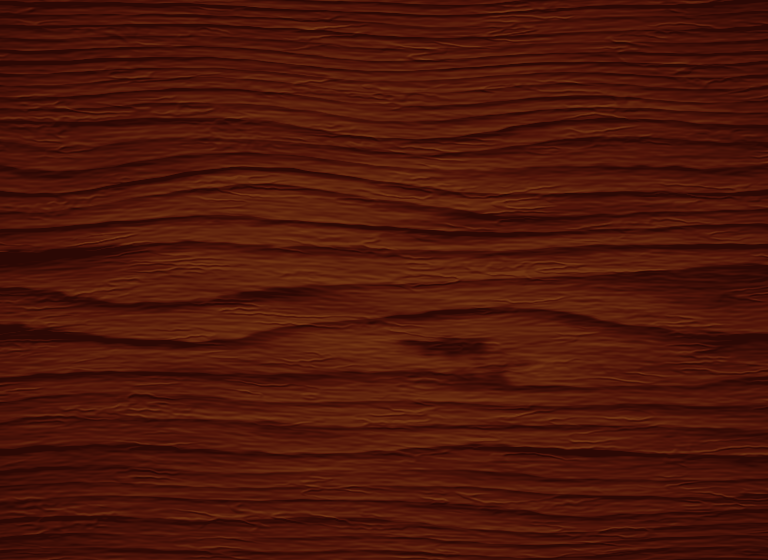
Write a Shadertoy shader that draws this texture.

```glsl
// Dark red-brown wood board with horizontal grain, embossed fibres and shaded edges.

vec2 hashGradient(vec2 cell) {
    vec2 h = vec2(dot(cell, vec2(127.1, 311.7)), dot(cell, vec2(269.5, 183.3)));
    return 2.0 * fract(sin(h) * 43758.5) - 1.0;
}

float gradientNoise(vec2 p) {
    vec2 i = floor(p), f = p - i;
    vec2 u = f * f * f * (f * (f * 6.0 - 15.0) + 10.0);
    float a = dot(hashGradient(i), f);
    float b = dot(hashGradient(i + vec2(1, 0)), f - vec2(1, 0));
    float c = dot(hashGradient(i + vec2(0, 1)), f - vec2(0, 1));
    float d = dot(hashGradient(i + vec2(1, 1)), f - vec2(1, 1));
    return mix(mix(a, b, u.x), mix(c, d, u.x), u.y);
}

// Slow vertical bend shared by rings and fibres
float grainBend(vec2 p) {
    return 0.045 * gradientNoise(vec2(p.x * 1.7 + 3.0, p.y * 2.5));
}

// Growth ring coordinate: wide rings in the middle, tight ones above and below
float ringCoordinate(vec2 p) {
    float d = p.y - 0.42 + grainBend(p);
    d += 0.006 * gradientNoise(vec2(p.x * 5.0, p.y * 9.0 + 7.0));
    float knots = gradientNoise(vec2(p.x * 1.8 + 8.0, p.y * 7.0));
    return 8.0 * d + 42.0 * d * abs(d) + 1.5 * knots
         + 0.35 * gradientNoise(vec2(p.x * 3.0, p.y * 24.0))
         + 0.12 * gradientNoise(vec2(p.x * 22.0, p.y * 60.0));
}

// Relief of fine fibres with short, thin, ragged cracks
float fibreHeight(vec2 p) {
    float fine = gradientNoise(p * vec2(10.0, 120.0));
    fine += 0.9 * gradientNoise(p * vec2(34.0, 190.0) + 5.0);
    float ragged = 0.16 * gradientNoise(p * vec2(55.0, 90.0));
    float vein = abs(gradientNoise(p * vec2(9.0, 62.0) + 11.0) + ragged);
    float patches = smoothstep(-0.1, 0.3, gradientNoise(p * vec2(6.0, 22.0) + 2.0));
    return 0.6 * fine + 0.75 * patches * (1.0 - smoothstep(0.0, 0.14, vein));
}

vec3 woodColour(float tone) {
    vec3 shadow = vec3(0.17, 0.03, 0.015);
    vec3 body = vec3(0.315, 0.08, 0.035);
    vec3 highlight = vec3(0.44, 0.205, 0.07);
    vec3 lower = mix(shadow, body, clamp(tone * 2.0, 0.0, 1.0));
    return mix(lower, highlight, clamp(tone * 2.0 - 1.0, 0.0, 1.0));
}

void mainImage(out vec4 fragColor, in vec2 fragCoord) {
    vec2 p = fragCoord / iResolution.y;
    vec2 centred = fragCoord / iResolution.xy - 0.5;

    // Dark late wood fades in across each ring and ends in a crisp edge
    float ring = ringCoordinate(p);
    float t = fract(ring);
    float lateWood = smoothstep(0.35, 0.9, t);
    lateWood *= lateWood * (1.0 - smoothstep(0.92, 1.0, t));
    float strength = 0.8 + 0.3 * hashGradient(vec2(floor(ring), 4.0)).x;
    strength *= 0.9 + 0.8 * gradientNoise(vec2(p.x * 2.5, p.y * 14.0));
    float rim = smoothstep(0.0, 0.04, t) * (1.0 - smoothstep(0.04, 0.3, t));

    // Broad stains and fine streaks
    vec2 grain = vec2(p.x, p.y + grainBend(p));
    float middle = 1.0 - smoothstep(0.12, 0.42, abs(p.y - 0.45));
    float fray = 0.12 * gradientNoise(grain * vec2(8.0, 60.0));
    float stain = gradientNoise(grain * vec2(1.6, 10.0) + 6.0) + fray;
    stain = smoothstep(0.02, 0.3, stain);
    float streaks = gradientNoise(grain * vec2(3.0, 55.0));
    streaks += 0.6 * gradientNoise(grain * vec2(7.0, 130.0) + 9.0);

    // Fibres follow the bending grain and are lit from above
    float emboss = fibreHeight(grain) - fibreHeight(grain + vec2(-0.001, 0.003));

    float tone = 0.76 - 0.68 * lateWood * strength + 0.1 * rim;
    tone += 0.2 * streaks - 0.28 * stain * middle;
    tone += 0.5 * clamp(emboss, -0.7, 0.7);
    tone -= 1.05 * dot(centred, centred);

    fragColor = vec4(woodColour(clamp(tone, 0.0, 1.0)), 1.0);
}
```
